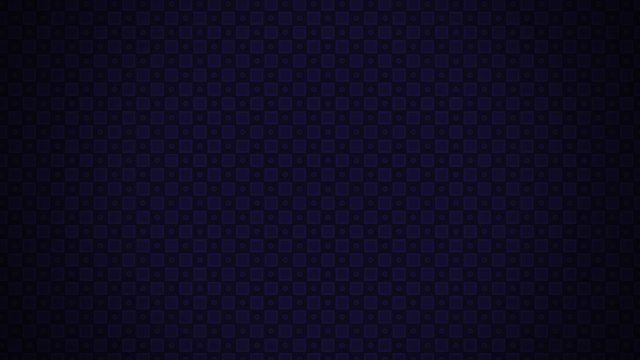
A WebGL 1 fragment shader for this pattern:

```glsl
precision highp float;
// Dim indigo checkerboard: framed square tiles alternate with dark cells that
// hold a small ring. Each cell is drawn from distance functions around its
// centre, and a wide vignette darkens the rim of the canvas.

uniform vec2 u_resolution;

const float CELLS_DOWN = 25.3125;            // 45 cells across at 16:9
const vec2 GRID_SHIFT = vec2(0.06, 0.03);    // in cells

const vec3 GROUND = vec3(0.055, 0.043, 0.121);
const vec3 TILE = vec3(0.076, 0.055, 0.176);
const vec3 FRAME = vec3(0.090, 0.069, 0.208);
const vec3 RING = vec3(0.086, 0.068, 0.188);
const vec3 RING_CORE = vec3(0.066, 0.052, 0.146);

float boxDistance(vec2 p, float halfSize) {
  vec2 q = abs(p) - halfSize;
  return length(max(q, 0.0)) + min(max(q.x, q.y), 0.0);
}

// Coverage of a shape, softened over a width given in cells.
float coverage(float distanceToEdge, float softness) {
  return 1.0 - smoothstep(-softness, softness, distanceToEdge);
}

vec3 framedTile(vec2 p, float softness) {
  vec3 color = mix(GROUND, FRAME, coverage(boxDistance(p, 0.465), softness));
  return mix(color, TILE, coverage(boxDistance(p, 0.34), softness));
}

vec3 ringCell(vec2 p, float softness) {
  float radius = length(p);
  vec3 color = mix(GROUND, RING, coverage(radius - 0.19, softness));
  return mix(color, RING_CORE, coverage(radius - 0.085, softness));
}

float vignette(vec2 p) {
  return mix(1.0, 0.36, smoothstep(0.36, 1.08, length(p)));
}

void main() {
  // Cell centres sit on whole numbers, counted from the lower left.
  vec2 grid = gl_FragCoord.xy / u_resolution.y * CELLS_DOWN - GRID_SHIFT;
  vec2 cell = floor(grid + 0.5);
  vec2 local = grid - cell;
  float softness = 0.7 * CELLS_DOWN / u_resolution.y;

  // Even cells carry tiles, odd cells carry rings.
  float odd = mod(cell.x + cell.y, 2.0);
  vec3 color = odd < 0.5 ? framedTile(local, softness)
                         : ringCell(local, softness);

  vec2 centered = (gl_FragCoord.xy - 0.5 * u_resolution) / u_resolution.y;
  gl_FragColor = vec4(color * vignette(centered), 1.0);
}
```
